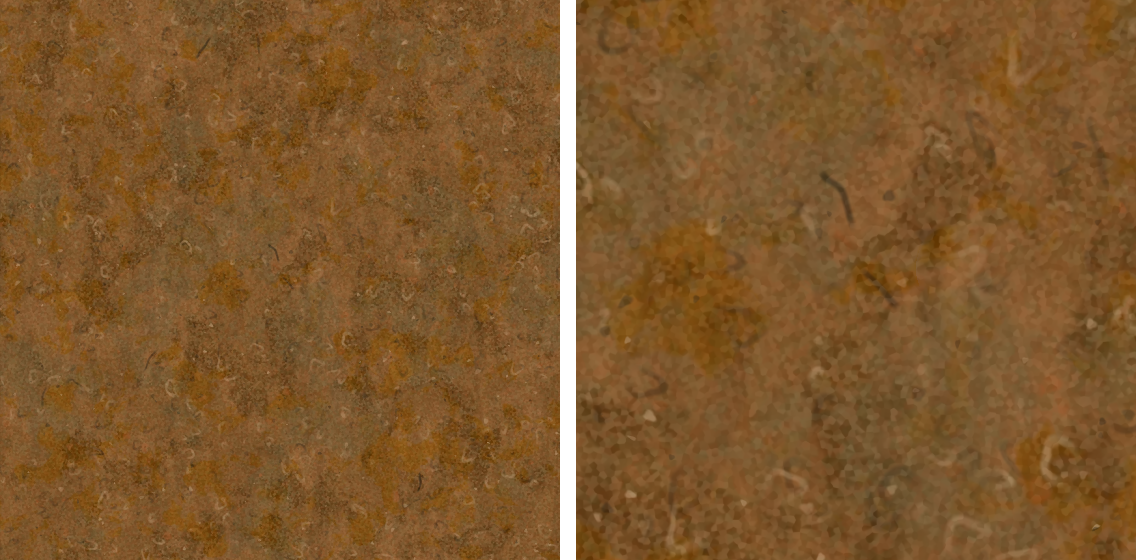
Left, the full canvas; right, a detail of the centre.
Give the GLSL for this texture, as a WebGL 1 fragment shader.

```glsl
precision highp float;
// Weathered rusty earth: brown ground mottled with ochre, umber and grey-olive stains,
// strewn with pale chipped rims, specks and short dark scratches under a fine grain.
// Stains are layered soft cellular noise; chips and scratches are scattered per cell.
uniform vec2 u_resolution;

// Colours
const vec3 GROUND = vec3(0.503, 0.340, 0.172);
const vec3 CLAY   = vec3(0.555, 0.380, 0.215);
const vec3 UMBER  = vec3(0.415, 0.278, 0.125);
const vec3 OLIVE  = vec3(0.440, 0.350, 0.210);
const vec3 RUST   = vec3(0.620, 0.340, 0.160);
const vec3 PALE   = vec3(0.700, 0.560, 0.410);
const vec3 SOOT   = vec3(0.220, 0.160, 0.090);
const vec3 OCHRE_TINT = vec3(0.990, 0.900, 0.340);

// Feature frequencies, in cells per canvas height
const float CLAY_SCALE    = 13.0;
const float UMBER_SCALE   = 21.0;
const float OCHRE_SCALE   = 24.0;
const float OLIVE_SCALE   = 10.0;
const float RIM_SCALE     = 36.0;
const float SPECK_SCALE   = 70.0;
const float SCRATCH_SCALE = 8.0;
const float GRAIN_SCALE   = 300.0;
const float GRAIN_DEPTH   = 0.105;
const float TAU = 6.2831853;

vec3 hash3(vec2 p) {
  vec3 q = fract(p.xyx * vec3(0.1031, 0.1030, 0.0973));
  q += dot(q, q.yxz + 33.33);
  return fract((q.xxy + q.yzz) * q.zyx);
}

// Cellular noise: random cell values blended softly by distance
float mottle(vec2 p, float sharpness) {
  vec2 cell = floor(p), f = fract(p);
  float sum = 0.0, weight = 0.0;
  for (int y = -1; y <= 1; y++)
  for (int x = -1; x <= 1; x++) {
    vec2 o = vec2(float(x), float(y));
    vec3 h = hash3(cell + o);
    vec2 d = o + h.xy - f;
    float w = exp(-sharpness * dot(d, d));
    sum += w * h.z;
    weight += w;
  }
  return sum / weight;
}

float layered(vec2 p) {
  float sum = 0.0, gain = 0.5;
  for (int i = 0; i < 4; i++) {
    sum += gain * mottle(p, 6.0);
    p = p * 2.03 + 17.3;
    gain *= 0.6;
  }
  return sum / 1.088;
}

// Scattered lumpy chips: solid when hollow is 0, broken rims when it is 1
float chips(vec2 p, float density, float hollow) {
  vec2 cell = floor(p), f = fract(p);
  float cover = 0.0;
  for (int y = -1; y <= 1; y++)
  for (int x = -1; x <= 1; x++) {
    vec2 o = vec2(float(x), float(y));
    vec3 h = hash3(cell + o), k = hash3(cell + o + 91.7);
    vec2 d = o + h.xy - f;
    float angle = atan(d.y, d.x + 0.0001);
    float radius = mix(0.14, 0.40, k.x * k.x) * (1.0 + 0.15 * sin(3.0 * angle + TAU * k.y));
    float dist = length(d * vec2(1.0, mix(0.75, 1.3, k.z)));
    float body = 1.0 - smoothstep(radius * 0.5, radius, dist);
    float rim = 1.0 - smoothstep(0.03, 0.14, abs(dist - radius));
    rim *= 0.55 + 0.45 * sin(angle + TAU * k.z);
    cover = max(cover, step(h.z, density) * mix(body, rim, hollow) * mix(0.35, 1.0, k.y));
  }
  return cover;
}

// Sparse short scratches, mostly leaning near the vertical
float scratches(vec2 p, float density) {
  vec2 cell = floor(p), f = fract(p);
  float cover = 0.0;
  for (int y = -1; y <= 1; y++)
  for (int x = -1; x <= 1; x++) {
    vec2 o = vec2(float(x), float(y));
    vec3 h = hash3(cell + o + 47.0), k = hash3(cell + o + 139.0);
    vec2 d = f - o - h.xy;
    float lean = (k.x - 0.5) * 1.8;
    vec2 along = vec2(sin(lean), cos(lean));
    float t = dot(d, along), halfLength = mix(0.06, 0.24, k.y);
    float side = dot(d, vec2(along.y, -along.x)) + 1.2 * t * t * (k.z - 0.5);
    float line = 1.0 - smoothstep(0.004, 0.026, abs(side));
    line *= 1.0 - smoothstep(0.6 * halfLength, halfLength, abs(t));
    cover = max(cover, step(h.z, density) * line * mix(0.2, 0.9, k.z));
  }
  return cover;
}

void main() {
  vec2 p = gl_FragCoord.xy / u_resolution.y;
  // Layered sines ruffle the outlines
  vec2 q = p + 0.005 * sin(p.yx * vec2(41.0, 37.0) + 2.0 * sin(p * vec2(23.0, 29.0)));
  q += 0.0012 * sin(q.yx * vec2(173.0, 149.0) + 2.0 * sin(q * 97.0));

  // Stains
  float ochre = smoothstep(0.54, 0.70, layered(q * OCHRE_SCALE + 57.0));
  float olive = smoothstep(0.56, 0.70, layered(q * OLIVE_SCALE + 83.0));
  float umber = smoothstep(0.50, 0.70, layered(q * UMBER_SCALE + 31.0));
  float clay = smoothstep(0.50, 0.70, layered(q * CLAY_SCALE + 11.0));
  vec3 color = mix(GROUND, CLAY, 0.6 * clay);
  color = mix(color, UMBER, 0.65 * umber);
  color = mix(color, OLIVE, 0.5 * olive);
  color *= mix(vec3(1.0), OCHRE_TINT, 0.8 * ochre * (1.0 - 0.6 * olive));
  color *= 1.0 + 0.12 * (mottle(q * vec2(72.0, 17.0), 5.0) - 0.5);

  // Chips, specks and scratches
  color = mix(color, RUST, 0.45 * chips(q * 40.0 + 7.0, 0.14, 0.0));
  color = mix(color, SOOT, 0.40 * chips(q * RIM_SCALE + 63.0, 0.24, 1.0));
  color = mix(color, PALE, 0.55 * chips(q * RIM_SCALE + 5.0, 0.26, 1.0));
  color = mix(color, PALE, 0.65 * chips(q * SPECK_SCALE + 19.0, 0.06, 0.0));
  color = mix(color, SOOT, 0.45 * chips(q * SPECK_SCALE + 71.0, 0.05, 0.0));
  color = mix(color, SOOT, 0.75 * scratches(q * SCRATCH_SCALE, 0.22));

  // Fine grain with a slight red-green flicker
  float grain = mottle(p * GRAIN_SCALE, 8.0) - 0.5;
  float flicker = mottle(p * 0.6 * GRAIN_SCALE + 29.0, 8.0) - 0.5;
  color += GRAIN_DEPTH * grain * mix(0.7, 1.2, umber) + 0.03 * flicker * vec3(1.0, -0.6, -0.4);
  gl_FragColor = vec4(clamp(color, 0.0, 1.0), 1.0);
}
```
